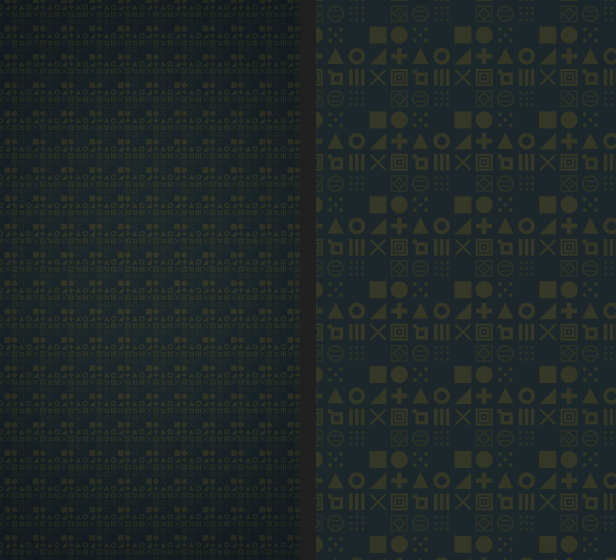
Left, the full canvas; right, a detail of the centre.
Reproduce this pattern procedurally as a Shadertoy shader.

```glsl
// Dim olive geometric icons in a repeating four by four tile on vignetted dark teal.
#define TILES_DOWN 19.79
#define SQUARE_ANCHOR vec2(0.2155, 0.5953)
#define LINE_HALF 0.05
#define FAINT_INK 0.62
#define SAMPLES 3
#define GROUND_CENTRE vec3(0.112, 0.154, 0.170)
#define GROUND_EDGE vec3(0.070, 0.100, 0.122)
#define INK_CENTRE vec3(0.208, 0.218, 0.150)
#define INK_EDGE vec3(0.140, 0.152, 0.112)
#define VIGNETTE_START 0.08
#define VIGNETTE_END 0.72

float box(vec2 p, vec2 halfSize) {
    vec2 d = abs(p) - halfSize;
    return max(d.x, d.y);
}

float outline(float d, float halfWidth) {
    return abs(d) - halfWidth;
}

float diamond(vec2 p, float radius) {
    return (abs(p.x) + abs(p.y) - radius) * 0.7071;
}

// Distance to the nearest of count x count dots
float dotGrid(vec2 p, float spacing, float radius) {
    vec2 nearest = clamp(round(p / spacing), -1.0, 1.0) * spacing;
    return length(p - nearest) - radius;
}

float fiveDots(vec2 p) {
    return min(length(abs(p) - 0.26), length(p)) - 0.085;
}

float plusSign(vec2 p) {
    return min(box(p, vec2(0.38, 0.11)), box(p, vec2(0.11, 0.38)));
}

float cornerTriangle(vec2 p) {
    return max(box(p, vec2(0.39)), (p.y - p.x) * 0.7071);
}

float upTriangle(vec2 p) {
    return max(-p.y - 0.36, abs(p.x) * 0.894 + (p.y - 0.40) * 0.447);
}

float crossLines(vec2 p) {
    float diagonals = abs(abs(p.x) - abs(p.y)) * 0.7071 - LINE_HALF;
    return max(diagonals, box(p, vec2(0.37)));
}

float nestedSquares(vec2 p) {
    float rings = min(outline(box(p, vec2(0.35)), LINE_HALF),
                      outline(box(p, vec2(0.19)), LINE_HALF));
    return min(rings, box(p, vec2(0.06)));
}

float taggedSquare(vec2 p) {
    float frame = outline(box(p - vec2(0.06, -0.06), vec2(0.21)), 0.08);
    return min(frame, box(p - vec2(-0.27, 0.27), vec2(0.10)));
}

float bars(vec2 p) {
    float x = p.x - clamp(round(p.x / 0.28), -1.0, 1.0) * 0.28;
    return box(vec2(x, p.y), vec2(0.085, 0.39));
}

float framedDiamond(vec2 p) {
    float frame = outline(box(p, vec2(0.36)), 0.035);
    float gem = outline(diamond(p, 0.27), LINE_HALF);
    return min(min(frame, gem), length(p) - 0.06);
}

float stripedDisc(vec2 p) {
    float stripes = box(vec2(p.x, abs(p.y) - 0.12), vec2(0.22, 0.04));
    return min(outline(length(p) - 0.35, LINE_HALF), stripes);
}

// Icons run left to right, then down the tile
float icon(vec2 p, int index) {
    switch (index) {
        case 0: return box(p, vec2(0.40));
        case 1: return length(p) - 0.40;
        case 2: return fiveDots(p);
        case 4: return cornerTriangle(p);
        case 5: return plusSign(p);
        case 6: return upTriangle(p);
        case 7: return outline(length(p) - 0.30, 0.09);
        case 8: return crossLines(p);
        case 9: return nestedSquares(p);
        case 10: return taggedSquare(p);
        case 11: return bars(p);
        case 13: return framedDiamond(p);
        case 14: return stripedDisc(p);
        case 15: return dotGrid(p, 0.28, 0.075);
    }
    return 1.0;
}

float inkCoverage(vec2 position, float blur) {
    vec2 grid = (position - SQUARE_ANCHOR) * TILES_DOWN * 4.0 + 0.5;
    vec2 cell = floor(grid);
    int column = int(mod(cell.x, 4.0));
    int row = int(mod(-cell.y, 4.0));
    float ink = clamp(0.5 - icon(fract(grid) - 0.5, row * 4 + column) / blur, 0.0, 1.0);
    return ink * (row == 3 ? FAINT_INK : 1.0);
}

void mainImage(out vec4 fragColor, in vec2 fragCoord) {
    // Average subpixel samples so fine strokes keep their weight
    float n = float(SAMPLES);
    float blur = TILES_DOWN * 4.0 / (iResolution.y * n);
    float ink = 0.0;
    for (int i = 0; i < SAMPLES * SAMPLES; i++) {
        vec2 offset = (vec2(i % SAMPLES, i / SAMPLES) + 0.5) / n - 0.5;
        ink += inkCoverage((fragCoord + offset) / iResolution.y, blur);
    }
    ink /= n * n;

    // Vignette dims ground and ink together
    vec2 fromCentre = fragCoord / iResolution.xy - 0.5;
    float shade = smoothstep(VIGNETTE_START, VIGNETTE_END, length(fromCentre * vec2(0.8, 1.1)));
    vec3 ground = mix(GROUND_CENTRE, GROUND_EDGE, shade);
    vec3 inkColour = mix(INK_CENTRE, INK_EDGE, shade);
    fragColor = vec4(mix(ground, inkColour, ink), 1.0);
}
```
